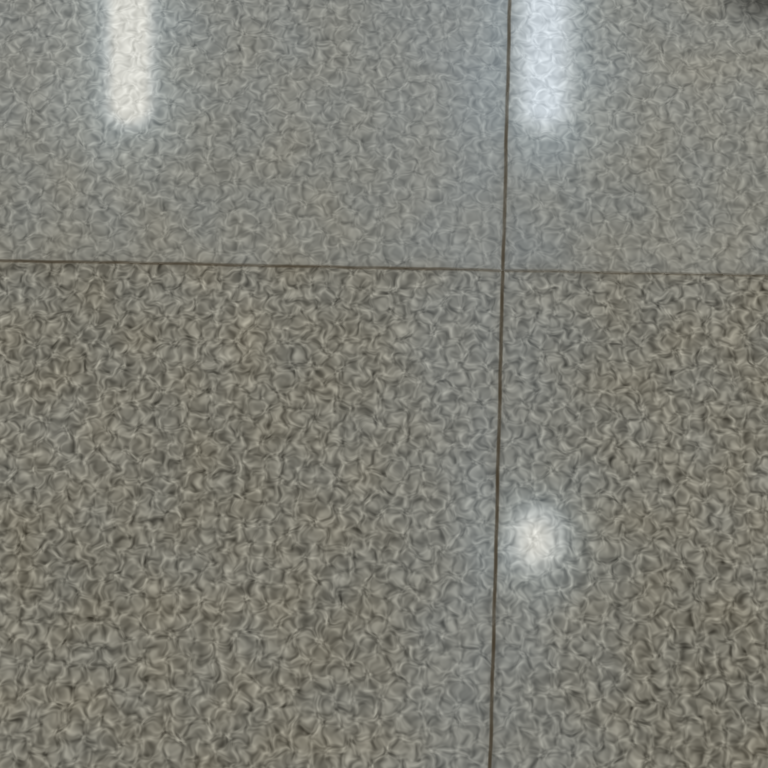
Write a WebGL 1 fragment shader that draws this texture.

```glsl
precision highp float;
// Polished speckled granite floor: four large tiles, thin dirty joints and soft lamp reflections.

uniform vec2 u_resolution;

#define GRAIN_SCALE 84.0
#define GRAIN_CONTRAST 0.23
#define JOINT_WIDTH 0.0042
#define JOINT_CROSSING vec2(0.655, 0.648)
#define JOINT_SLANT vec2(0.026, -0.020)
#define STONE_WARM vec3(0.465, 0.453, 0.408)
#define STONE_PALE vec3(0.510, 0.510, 0.480)
#define SHEEN_BLUE vec3(0.550, 0.590, 0.620)
#define JOINT_BROWN vec3(0.270, 0.240, 0.190)
#define LAMP_WHITE vec3(0.850, 0.865, 0.860)

float hash(vec2 p) {
  vec3 q = fract(p.xyx * vec3(0.1031, 0.1030, 0.0973));
  q += dot(q, q.yzx + 33.33);
  return fract((q.x + q.y) * q.z);
}

// Dot product of a lattice point's random unit gradient with the offset to it
float corner(vec2 cell, vec2 offset) {
  float angle = 6.28319 * hash(cell);
  return dot(vec2(cos(angle), sin(angle)), offset);
}

float gradientNoise(vec2 p) {
  vec2 i = floor(p), f = fract(p), e = vec2(1.0, 0.0);
  vec2 w = f * f * f * (f * (f * 6.0 - 15.0) + 10.0);
  float low = mix(corner(i, f), corner(i + e.xy, f - e.xy), w.x);
  float high = mix(corner(i + e.yx, f - e.yx), corner(i + e.xx, f - e.xx), w.x);
  return mix(low, high, w.y);
}

// Short curled flecks: warped coarse grain plus finer crystals
float graniteGrain(vec2 p) {
  vec2 warp = vec2(gradientNoise(p * 0.6 + 17.3), gradientNoise(p * 0.6 + 71.9));
  vec2 q = p + 0.9 * warp;
  float coarse = gradientNoise(q * vec2(1.15, 0.85));
  float fine = gradientNoise(q * 1.9 + 37.7);
  float fleck = smoothstep(0.22, 0.60, gradientNoise(q * 0.8 + 123.4));
  return coarse + 0.6 * fine - 0.45 * fleck + 0.03;
}

// Reflected lamp on a vertical segment: x = bright core, y = wide halo
vec2 lamp(vec2 uv, vec2 center, float halfLength, float radius, float blur) {
  vec2 d = uv - center;
  d.y = max(abs(d.y) - halfLength, 0.0);
  float dist = length(d);
  float core = 1.0 - smoothstep(radius - blur, radius + blur, dist);
  return vec2(core, exp(-dist * dist / (6.0 * radius * radius)));
}

// Soft-edged line of the given width around zero distance
float line(float dist, float width) {
  float edge = max(0.0016, 1.0 / u_resolution.y);
  return 1.0 - smoothstep(0.5 * width - edge, 0.5 * width + edge, abs(dist));
}

void main() {
  vec2 uv = gl_FragCoord.xy / u_resolution;

  // Signed distances to the slanted, slightly uneven joints
  vec2 wobble = 0.0012 * vec2(gradientNoise(vec2(uv.y * 24.0, 3.5)),
                              gradientNoise(vec2(uv.x * 24.0, 8.5)));
  vec2 joint = uv - JOINT_CROSSING - JOINT_SLANT * (uv - JOINT_CROSSING).yx + wobble;
  vec2 tile = step(0.0, joint);

  // Grain becomes finer and calmer toward the far edge
  vec2 floorPos = vec2((uv.x - 0.5) * (1.0 + 0.2 * uv.y), uv.y * (1.0 + 0.2 * uv.y));
  vec2 grainPos = floorPos * GRAIN_SCALE + 200.0 + tile * vec2(53.7, 91.3);
  float grain = graniteGrain(grainPos);
  float blotch = gradientNoise(uv * 5.0 + tile * 19.0 + 40.0);
  float tint = gradientNoise(uv * 17.0 + 60.0);

  // Stone body, paler on the far tiles
  vec3 color = mix(STONE_WARM, STONE_PALE, 0.75 * tile.y + 0.25 * uv.y);
  color += 0.030 * blotch + tint * vec3(0.015, 0.004, -0.012);

  // Bluish sheen along the vertical joint and below the upper lamps
  float column = exp(-pow((uv.x - 0.64) / 0.13, 2.0));
  float farGlow = smoothstep(0.68, 1.0, uv.y) * (1.0 - smoothstep(0.75, 1.0, uv.x));
  color = mix(color, SHEEN_BLUE, 0.32 * column + 0.15 * farGlow);

  float contrast = GRAIN_CONTRAST * mix(1.0, 0.68, tile.y) * (1.0 - 0.2 * column);
  color += contrast * grain * vec3(1.0, 0.99, 0.93);

  // Two long lamps at the far edge and one round lamp nearby
  vec2 leftLamp = lamp(uv, vec2(0.169, 1.0), 0.135, 0.030, 0.014);
  vec2 rightLamp = lamp(uv, vec2(0.709, 1.0), 0.135, 0.032, 0.022);
  vec2 nearLamp = lamp(uv, vec2(0.697, 0.297), 0.006, 0.028, 0.026);
  rightLamp.x *= tile.x;
  float halo = min(leftLamp.y + rightLamp.y + nearLamp.y, 1.0);
  float core = max(leftLamp.x, max(rightLamp.x, nearLamp.x));
  vec3 lampTint = vec3(0.02, 0.0, -0.03) * (leftLamp.x + nearLamp.x - rightLamp.x);
  color += halo * vec3(0.085, 0.110, 0.130);
  color = mix(color, LAMP_WHITE + lampTint + 0.13 * grain, 0.85 * core);

  // Dim far right corner
  color *= 1.0 - 0.4 * (1.0 - smoothstep(0.0, 0.07, length((uv - 1.0) * vec2(0.8, 1.6))));

  // Brown dirt beside the joints, then the joints, worn and fainter on the right
  vec2 dirt = exp(-abs(joint) / 0.007);
  color = mix(color, JOINT_BROWN, 0.16 * max(dirt.x, dirt.y));
  float wear = 0.85 + 0.5 * gradientNoise(uv * 28.0 + 5.0);
  float upright = line(joint.x, JOINT_WIDTH) * mix(0.95, 0.75, tile.y);
  float level = line(joint.y, JOINT_WIDTH * 0.85) * mix(0.72, 0.40, smoothstep(0.45, 0.75, uv.x));
  color = mix(color, JOINT_BROWN, clamp(wear * max(upright, level), 0.0, 1.0));

  gl_FragColor = vec4(clamp(color, 0.0, 1.0), 1.0);
}
```
